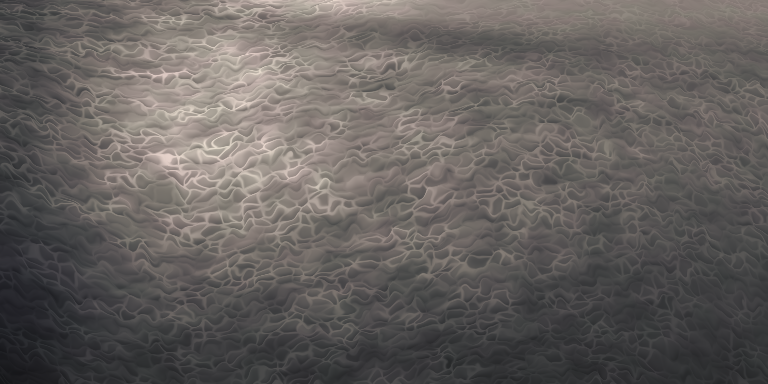
Give the GLSL for this texture, as a WebGL 1 fragment shader.

```glsl
precision highp float;
// A rippled, softly lit surface: stretched, warped cells give fine wavy crests
// and shaded hollows, while a few broad glows set the light from the upper left
// down to the dark lower corners.

uniform vec2 u_resolution;

float hash(vec2 p) {
  return fract(sin(dot(p, vec2(127.1, 311.7))) * 43758.5);
}

vec2 hash2(vec2 p) {
  return vec2(hash(p), hash(p + 37.3));
}

float noise(vec2 p) {
  vec2 i = floor(p);
  vec2 f = fract(p);
  f = f * f * (3.0 - 2.0 * f);
  float low = mix(hash(i), hash(i + vec2(1.0, 0.0)), f.x);
  float high = mix(hash(i + vec2(0.0, 1.0)), hash(i + 1.0), f.x);
  return mix(low, high, f.y);
}

// Soft elliptical spot of light.
float glow(vec2 p, vec2 centre, vec2 radius) {
  vec2 q = (p - centre) / radius;
  return exp(-dot(q, q));
}

// Cell relief: x is the height above the cell's site, y the gap to the next cell.
vec2 cells(vec2 p) {
  vec2 base = floor(p);
  float nearest = 8.0;
  float second = 8.0;
  float height = 0.0;
  for (int j = -1; j <= 1; j++) {
    for (int i = -1; i <= 1; i++) {
      vec2 id = base + vec2(float(i), float(j));
      vec2 offset = p - id - 0.1 - 0.8 * hash2(id);
      float d = length(offset);
      if (d < nearest) {
        second = nearest;
        nearest = d;
        height = offset.y;
      } else {
        second = min(second, d);
      }
    }
  }
  return vec2(height, second - nearest);
}

// Bends the plane so that ripples tilt, wander and tighten toward the top.
vec2 rippleSpace(vec2 p) {
  float tilt = 0.10 * sin(3.0 * (p.x - 0.95));
  float drift = 0.06 * (noise(p * vec2(4.0, 5.0)) - 0.5);
  vec2 q = vec2(p.x * 25.0 + p.y * 4.0, (p.y - tilt + drift) * 43.0);
  q.y += 10.0 * pow(p.y, 5.0);
  q.x += 5.0 * smoothstep(1.1, 2.0, p.x) * (p.x - 1.1);
  vec2 wobble = vec2(noise(q * 0.9), noise(q * vec2(1.5, 0.7) + 19.0)) - 0.5;
  return q + wobble * vec2(0.9, 1.3);
}

// Signed relief: soft bright crests over darker hollows.
float ripples(vec2 q) {
  vec2 cell = cells(q);
  float inside = smoothstep(0.0, 0.3, cell.y);
  float crest = 1.0 - smoothstep(0.0, 0.36, cell.y);
  float facing = mix(0.6, smoothstep(-0.45, 0.35, cell.x), inside);
  float broken = smoothstep(0.15, 0.85, noise(q * 0.65 + 7.0));
  float grain = noise(q * vec2(0.7, 1.3) + 51.0) - 0.5;
  return 0.55 * crest * facing * broken + 0.22 * cell.x * inside + 0.30 * grain - 0.07;
}

// Broad brightness of the surface.
float lighting(vec2 p) {
  float light = 0.185 + 0.185 * smoothstep(-0.05, 0.75, p.y);
  light *= mix(0.50 + 0.22 * p.y, 1.0, smoothstep(0.0, 0.35, p.x));
  light += 0.14 * glow(p, vec2(0.85, 0.52), vec2(0.70, 0.42));
  light += 0.20 * glow(p, vec2(0.56, 0.69), vec2(0.28, 0.30));
  light += 0.07 * glow(p, vec2(0.62, 0.84), vec2(0.16, 0.10));
  light += 0.30 * glow(p, vec2(0.78, 1.03), vec2(0.28, 0.07));
  light += 0.13 * smoothstep(0.85, 1.0, p.y) * smoothstep(0.6, 1.0, p.x);

  // A slanting dark trough with a pale bank beneath it.
  float slope = 0.08 * (p.x - 1.05);
  light -= 0.11 * glow(p, vec2(1.08, 0.91 - slope), vec2(0.42, 0.04));
  light += 0.06 * glow(p, vec2(1.10, 0.835 - slope), vec2(0.32, 0.03));
  return light;
}

void main() {
  vec2 p = gl_FragCoord.xy / u_resolution.y;
  vec2 q = rippleSpace(p);

  // Ripples fade toward the smooth upper right.
  float calm = smoothstep(0.75, 1.0, p.y) * smoothstep(0.5, 1.2, p.x);
  float strength = mix(1.0, 0.3, calm) * mix(1.0, 0.7, smoothstep(1.2, 1.8, p.x));
  float patches = noise(p * vec2(7.0, 15.0) + 3.0) - 0.5;
  float light = lighting(p) * (1.0 + 0.14 * patches * (1.0 - calm));
  light *= 1.0 + 0.95 * strength * ripples(q);

  // Cool shadows, warm highlights and a faint drift of pink and green.
  vec3 cool = vec3(0.98, 1.0, 1.04);
  vec3 warm = vec3(1.06, 0.99, 0.94);
  vec3 colour = light * mix(cool, warm, smoothstep(0.15, 0.50, light));
  float hue = noise(q * 0.6 + 83.0) - 0.5;
  colour *= 1.0 + 0.03 * hue * vec3(1.0, -0.8, 0.5);
  colour.b += 0.015 * glow(p, vec2(0.0, 0.22), vec2(0.25, 0.25));
  gl_FragColor = vec4(clamp(colour, 0.0, 1.0), 1.0);
}
```
